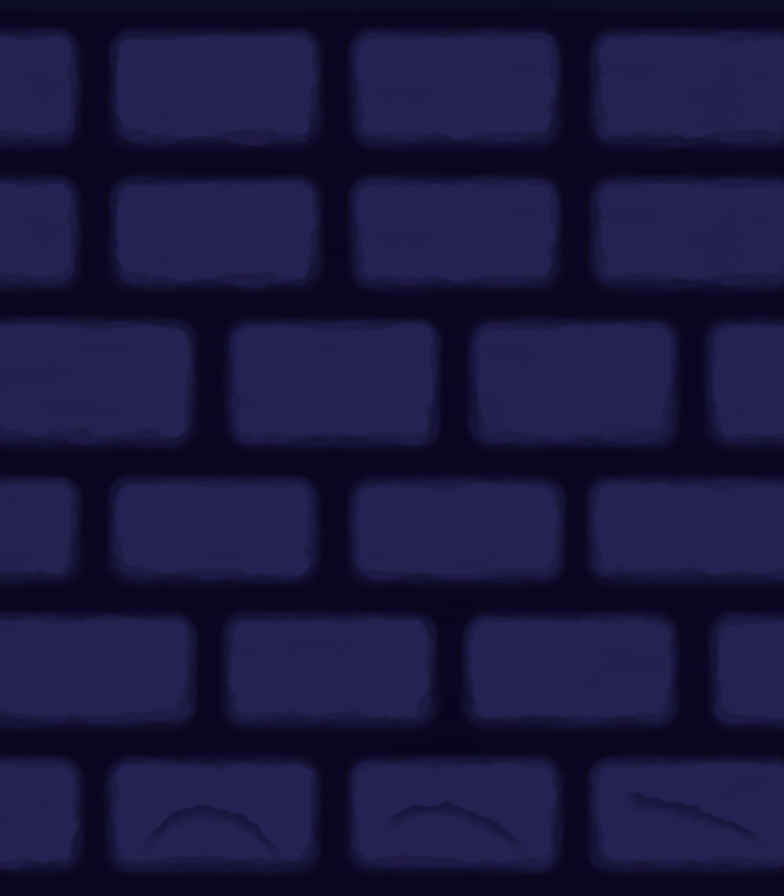
A Shadertoy shader for this texture:

```glsl
float hash(vec2 p) {
    return fract(sin(dot(p, vec2(127.1, 311.7))) * 43758.5453);
}

float noise(vec2 p) {
    vec2 i = floor(p), f = fract(p);
    f = f * f * (3.0 - 2.0 * f);
    return mix(mix(hash(i), hash(i + vec2(1, 0)), f.x),
               mix(hash(i + vec2(0, 1)), hash(i + vec2(1, 1)), f.x), f.y);
}

float fbm(vec2 p) {
    return 0.55 * noise(p) + 0.3 * noise(p * 2.1 + 5.3) + 0.15 * noise(p * 4.3 + 9.1);
}

float roundedBox(vec2 p, vec2 halfSize, float radius) {
    vec2 d = abs(p) - halfSize + radius;
    return length(max(d, 0.0)) + min(max(d.x, d.y), 0.0) - radius;
}

void mainImage(out vec4 fragColor, in vec2 fragCoord) {
    vec2 p = fragCoord / iResolution.y;
    vec3 mortar = vec3(0.035, 0.024, 0.128);
    vec3 rim = vec3(0.08, 0.07, 0.22);
    vec3 face = vec3(0.145, 0.131, 0.322);

    // Uneven courses, bottom to top
    float joints[7] = float[7](0.010, 0.171, 0.332, 0.484, 0.660, 0.819, 0.983);
    int row = 0;
    for (int i = 1; i < 6; i++) if (p.y > joints[i]) row = i;
    float bottom = joints[row], top = joints[row + 1];

    // Staggered bricks; the two upper courses are aligned and alike
    bool shifted = row == 1 || row == 3;
    float x = (p.x - (shifted ? 0.234 : 0.104)) / 0.269;
    float column = floor(x);
    vec2 id = vec2(column, min(row, 4));
    vec2 q = vec2((fract(x) - 0.5) * 0.269, p.y - 0.5 * (bottom + top));
    q.x += (hash(id + 3.7) - 0.5) * 0.007;
    vec2 halfSize = vec2(0.121 + (hash(id + 8.2) - 0.5) * 0.005, 0.5 * (top - bottom) - 0.013);
    vec2 grain = q + 9.0 * vec2(hash(id), hash(id + 1.9));

    // Mortar with faint brushing and a paler streak along the top
    vec3 color = mortar * (0.92 + 0.16 * fbm(p * vec2(8, 25)));
    float streak = smoothstep(0.982, 0.996, p.y + 0.012 * (fbm(p * vec2(7, 30)) - 0.5));
    color = mix(color, vec3(0.06, 0.06, 0.165), 0.6 * streak);

    // Painted layers, each smaller and lighter, drawn in further at the base
    float low = smoothstep(0.01, -0.06, q.y);
    for (int i = 0; i < 4; i++) {
        float layer = float(i);
        float ragged = fbm(grain * vec2(26, 38) + layer * 7.3) - 0.5;
        float inset = layer * (0.0042 + 0.002 * low);
        float d = roundedBox(q, halfSize, 0.029) + inset;
        d += ragged * (0.005 + layer * (0.0025 + 0.003 * low));
        vec3 tint = mix(mortar, face, 0.22 + layer * 0.26);
        color = mix(color, tint, smoothstep(0.003, -0.003, d));
    }

    // Broad tonal brushing on the faces
    float inside = smoothstep(0.0, -0.02, roundedBox(q, halfSize, 0.029));
    color *= 1.0 + inside * 0.06 * (fbm(grain * vec2(14, 30)) - 0.5);

    // Worn ridges on the lowest course
    if (row == 0 && column >= 0.0) {
        float ridge = 0.013 - (0.1 + 0.1 * column) * q.x - (8.0 - 3.0 * column) * q.x * q.x;
        float depth = ridge - q.y + 0.014 * (fbm(grain * 45.0) - 0.5);
        float chip = smoothstep(0.0, 0.004, depth) * smoothstep(0.022, 0.005, depth);
        chip *= smoothstep(0.085, 0.055, abs(q.x)) * inside;
        color = mix(color, rim, 0.75 * chip);
    }

    fragColor = vec4(color, 1.0);
}
```
